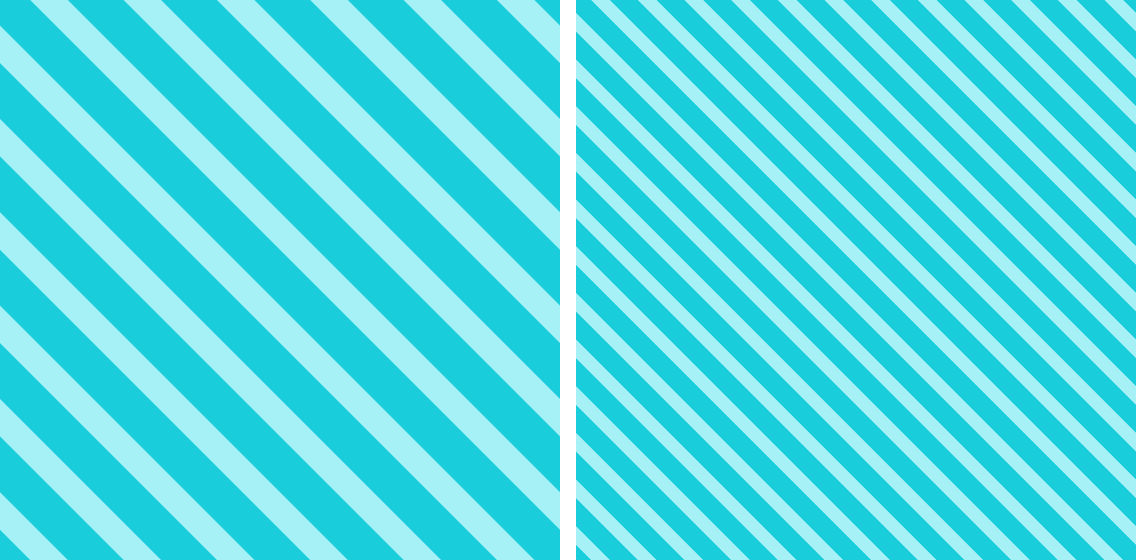
Left: one tile. Right: repeated 2 by 2.
A WebGL 1 fragment shader for this pattern:

```glsl
precision highp float;
// Flat diagonal stripes: pale aqua bands falling to the right over turquoise.
uniform vec2 u_resolution;

// Coverage of a band of the given width centred in each unit period.
float stripeCoverage(float phase, float center, float width, float blur) {
  float fromCenter = abs(fract(phase - center + 0.5) - 0.5);
  return 1.0 - smoothstep(-blur, blur, fromCenter - 0.5 * width);
}

void main() {
  vec2 uv = gl_FragCoord.xy / u_resolution;

  // Six whole repeats along each axis keep the tile seamless.
  float phase = 6.0 * (uv.x + uv.y);

  // Half the phase range spanned by one pixel, for edge smoothing.
  float blur = 3.0 * (1.0 / u_resolution.x + 1.0 / u_resolution.y);

  float band = stripeCoverage(phase, 0.525, 0.402, blur);
  vec3 turquoise = vec3(0.102, 0.802, 0.855);
  vec3 paleAqua = vec3(0.648, 0.945, 0.965);
  gl_FragColor = vec4(mix(turquoise, paleAqua, band), 1.0);
}
```
